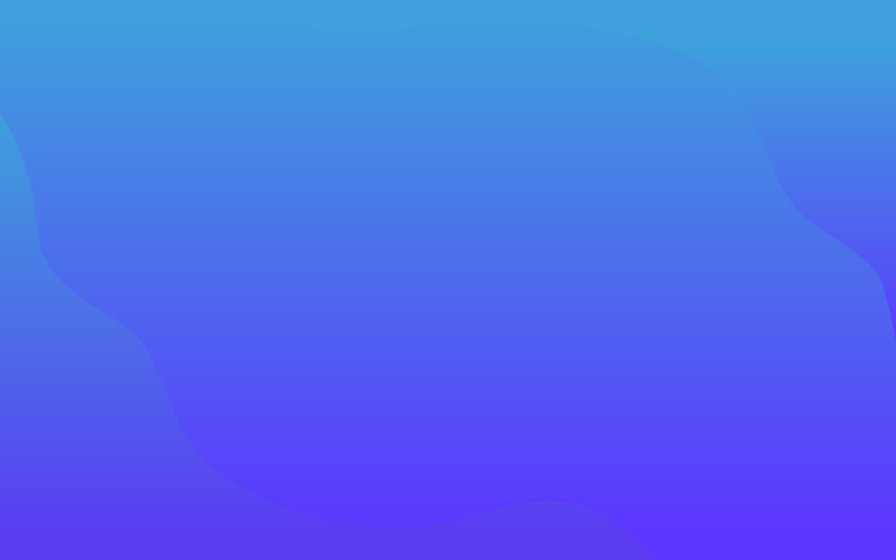
Reproduce this background procedurally as a Shadertoy shader.

```glsl
const int KNOTS = 14;

const vec3 TEAL = vec3(0.243, 0.630, 0.863);
const vec3 VIOLET = vec3(0.361, 0.212, 0.998);
const vec3 DUSK = vec3(0.353, 0.240, 0.950);

// Slope of the line from a to b
float slopeBetween(vec2 a, vec2 b) {
    return (b.y - a.y) / (b.x - a.x);
}

// Cubic Hermite segment from a to b with end slopes
float hermite(float x, vec2 a, vec2 b, float slopeA, float slopeB) {
    float span = b.x - a.x;
    float t = clamp((x - a.x) / span, 0.0, 1.0);
    float s = 1.0 - t;
    return a.y * s * s * (1.0 + 2.0 * t) + b.y * t * t * (3.0 - 2.0 * t)
         + span * t * s * (slopeA * s - slopeB * t);
}

// Height of a smooth curve whose knots run from left to right
float curveHeight(float x, vec2 knots[KNOTS]) {
    int i = 0;
    for (int k = 1; k < KNOTS - 1; k++) {
        if (x >= knots[k].x) i = k;
    }
    vec2 a = knots[i];
    vec2 b = knots[i + 1];
    float slopeA = slopeBetween(knots[max(i - 1, 0)], b);
    float slopeB = slopeBetween(a, knots[min(i + 2, KNOTS - 1)]);
    return hermite(x, a, b, slopeA, slopeB);
}

// Smoothed coverage of the positive side of a field
float coverage(float field) {
    float width = max(fwidth(field), 1e-5);
    return smoothstep(-width, width, field);
}

// Vertical blend between two heights
vec3 verticalGradient(float y, float high, float low, vec3 upper, vec3 lower) {
    return mix(upper, lower, clamp((high - y) / (high - low), 0.0, 1.0));
}

void mainImage(out vec4 fragColor, in vec2 fragCoord) {
    vec2 uv = fragCoord / iResolution.xy;

    // Wave descending from the left edge along the bottom
    vec2 lowerWave[KNOTS] = vec2[KNOTS](
        vec2(-0.010, 0.823), vec2(0.020, 0.740), vec2(0.036, 0.655),
        vec2(0.046, 0.553), vec2(0.085, 0.475), vec2(0.128, 0.430),
        vec2(0.160, 0.385), vec2(0.180, 0.320), vec2(0.206, 0.225),
        vec2(0.250, 0.150), vec2(0.339, 0.083), vec2(0.456, 0.058),
        vec2(0.640, 0.101), vec2(0.768, -0.042));

    // Wave along the top, falling down the right edge
    vec2 upperWave[KNOTS] = vec2[KNOTS](
        vec2(0.260, 1.025), vec2(0.319, 0.975), vec2(0.378, 0.942),
        vec2(0.560, 0.966), vec2(0.703, 0.938), vec2(0.781, 0.888),
        vec2(0.823, 0.829), vec2(0.848, 0.758), vec2(0.866, 0.688),
        vec2(0.892, 0.621), vec2(0.955, 0.548), vec2(0.980, 0.508),
        vec2(0.991, 0.458), vec2(1.002, 0.375));

    float lowerMask = coverage(curveHeight(uv.x, lowerWave) - uv.y);
    float upperMask = coverage(uv.y - curveHeight(uv.x, upperWave));

    // Layered gradients
    vec3 color = verticalGradient(uv.y, 0.975, 0.045, TEAL, VIOLET);
    vec3 upperColor = verticalGradient(uv.y, 0.92, 0.36, TEAL, VIOLET);
    vec3 lowerColor = verticalGradient(uv.y, 0.80, 0.05, TEAL, DUSK);
    color = mix(color, upperColor, upperMask);
    color = mix(color, lowerColor, lowerMask);

    fragColor = vec4(color, 1.0);
}
```
